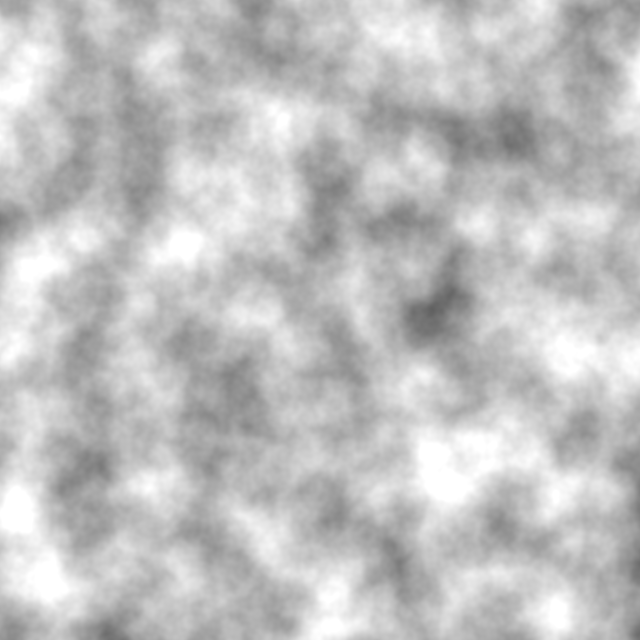
This texture is drawn by a WebGL 2 fragment shader. Its source:

```glsl
#version 300 es
precision highp float;
precision highp int;

uniform vec2 u_resolution;
out vec4 fragColor;

const float BASE_FREQUENCY = 6.0;   // noise cells across the canvas
const int   OCTAVES        = 5;
const float LACUNARITY     = 2.0;
const float GAIN           = 0.5;
const float MEAN_GREY      = 0.75;
const float CONTRAST       = 0.51;
const vec2  OCTAVE_SHIFT   = vec2(17.37, 41.83);
const float TAU            = 6.2831853;

// Integer hash of a lattice point, returned in 0..1
float hash(ivec2 cell) {
    uvec2 q = uvec2(cell) * uvec2(1597u, 3571u);
    uint h = q.x ^ (q.y * 2749u + 7919u);
    h = h * 747796u + 28913u;
    h = (h ^ (h >> 15u)) * 739397u;
    h = (h ^ (h >> 13u)) * 668265u;
    h ^= h >> 16u;
    return float(h & 0xffffu) / 65536.0;
}

// Slope contribution of one lattice corner with a random unit gradient
float cornerSlope(ivec2 cell, ivec2 corner, vec2 local) {
    float angle = TAU * hash(cell + corner);
    return dot(vec2(cos(angle), sin(angle)), local - vec2(corner));
}

// Gradient noise with quintic interpolation
float gradientNoise(vec2 p) {
    ivec2 cell = ivec2(floor(p));
    vec2 f = fract(p);
    vec2 fade = f * f * f * (f * (f * 6.0 - 15.0) + 10.0);
    float bottom = mix(cornerSlope(cell, ivec2(0, 0), f),
                       cornerSlope(cell, ivec2(1, 0), f), fade.x);
    float top = mix(cornerSlope(cell, ivec2(0, 1), f),
                    cornerSlope(cell, ivec2(1, 1), f), fade.x);
    return mix(bottom, top, fade.y);
}

// Sum of octaves, each finer and fainter than the last
float fractalNoise(vec2 p) {
    float sum = 0.0;
    float amplitude = 1.0;
    for (int i = 0; i < OCTAVES; i++) {
        sum += amplitude * gradientNoise(p);
        p = p * LACUNARITY + OCTAVE_SHIFT;
        amplitude *= GAIN;
    }
    return sum;
}

void main() {
    vec2 uv = gl_FragCoord.xy / u_resolution.y;
    float clouds = fractalNoise(uv * BASE_FREQUENCY + OCTAVE_SHIFT);
    float grey = clamp(MEAN_GREY + CONTRAST * clouds, 0.0, 1.0);
    fragColor = vec4(vec3(grey), 1.0);
}
```
